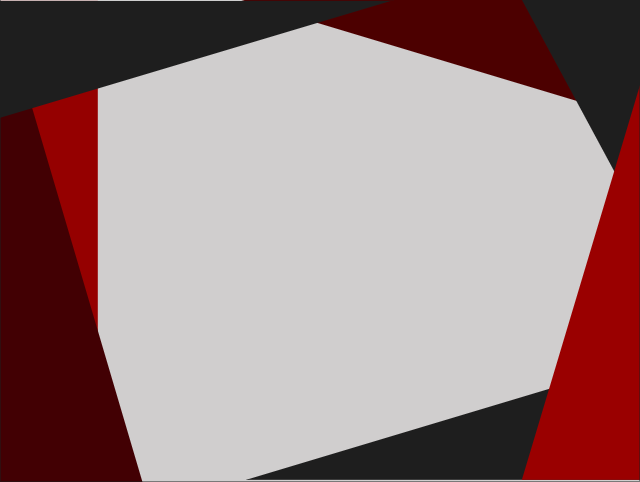
A Shadertoy shader for this background:

```glsl
// Overlapping angular panels in red, maroon and charcoal framing a pale grey field.

const vec3 PALE     = vec3(0.816, 0.808, 0.808);
const vec3 CHARCOAL = vec3(0.118);
const vec3 MAROON   = vec3(0.257, 0.0, 0.010);
const vec3 OXBLOOD  = vec3(0.300, 0.0, 0.0);
const vec3 CRIMSON  = vec3(0.585, 0.0, 0.0);
const vec3 RED      = vec3(0.604, 0.0, 0.0);

// Signed distance to the line a-b, negative on the left when facing b.
float halfPlane(vec2 p, vec2 a, vec2 b) {
    vec2 dir = normalize(b - a);
    return dot(p - a, vec2(dir.y, -dir.x));
}

// Lays ink over the base where the distance is negative, with a smooth edge.
vec3 paint(vec3 base, vec3 ink, float dist, float pixel) {
    return mix(base, ink, clamp(0.5 - dist / pixel, 0.0, 1.0));
}

void mainImage(out vec4 fragColor, in vec2 fragCoord) {
    // Canvas units: height is 1, origin at the lower left.
    float pixel = 1.0 / iResolution.y;
    vec2 p = fragCoord * pixel;
    float width = iResolution.x * pixel;

    // Some panels stop just short of the top or bottom edge.
    float topTrim = p.y - 0.9983;
    float bottomTrim = 0.0045 - p.y;

    // Left side: upright strip under a slanted panel.
    vec3 col = paint(PALE, CRIMSON, p.x - 0.2029, pixel);
    float leftSlant = halfPlane(p, vec2(0.2945, 0.0035), vec2(0.0674, 0.7737));
    col = paint(col, MAROON, leftSlant, pixel);

    // Top: white sliver, dark red wedge, then the two corner panels.
    col = paint(col, vec3(1.0), -topTrim, pixel);
    float topWedge = halfPlane(p, vec2(0.6615, 0.9516), vec2(1.1952, 0.7910));
    col = paint(col, OXBLOOD, topWedge, pixel);
    float topLeft = halfPlane(p, vec2(0.0, 0.7556), vec2(0.8117, 0.9983));
    col = paint(col, CHARCOAL, max(topLeft, topTrim), pixel);
    float topRight = halfPlane(p, vec2(1.0829, 1.0), vec2(1.2746, 0.6442));
    col = paint(col, CHARCOAL, topRight, pixel);

    // Bottom wedge, then the right panel over it.
    float bottomWedge = halfPlane(p, vec2(1.1399, 0.1934), vec2(0.5130, 0.0052));
    col = paint(col, CHARCOAL, max(bottomWedge, bottomTrim), pixel);
    float rightSlant = halfPlane(p, vec2(1.3264, 0.8187), vec2(1.0829, 0.0052));
    col = paint(col, RED, max(rightSlant, bottomTrim), pixel);

    // Hairline along the sides and the bottom.
    float edge = min(min(p.x, width - p.x), p.y);
    col = paint(col, CHARCOAL, edge - 0.001, pixel);

    fragColor = vec4(col, 1.0);
}
```
